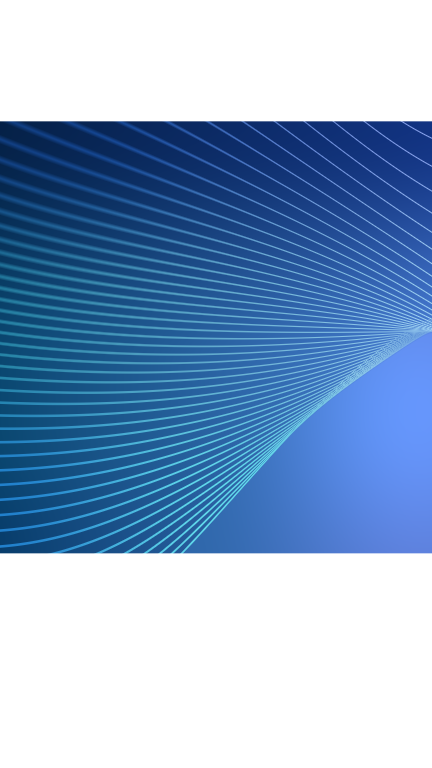
Write a Shadertoy shader that draws this background.

```glsl
// A square blue panel on white, crossed by a fan of fine twisting lines.
// Each line is a cubic through four heights that vary smoothly with its index;
// the lowest line at each column bounds a brighter, glowing lower corner.

// Depth below the panel top of line u (index / 22) at column x.
float lineDepth(float u, float x) {
    vec4 n = vec4(.514, .539, .530, .486) + vec4(.560, .458, .306, 0.) * u;
    if (u < 0.) n -= vec4(.421, .308, .201, .229) * u * u * u * u;
    else n += vec4(.19, .09, -.106 * u, -.03) * u * u;

    // Newton interpolation through the columns 0, 1/3, 2/3 and 1
    float t = 3. * x;
    vec3 d1 = n.yzw - n.xyz;
    vec2 d2 = d1.yz - d1.xy;
    return n.x + t * (d1.x + (t - 1.) * .5 * (d2.x + (t - 2.) / 3. * (d2.y - d2.x)));
}

// Dark upper left rising to blue at the right.
vec3 upperColor(vec2 p) {
    float fall = smoothstep(0., .58, p.y);
    vec3 left = mix(vec3(.02, .13, .28), vec3(.04, .28, .44), fall);
    vec3 right = mix(vec3(.07, .20, .51), vec3(.29, .50, .84), fall);
    left -= vec3(.01, .04, .02) * smoothstep(.7, 1., p.y);
    return mix(left, right, p.x);
}

// Corner under the fan, with a soft glow near the right edge.
vec3 lowerColor(vec2 p) {
    vec3 base = mix(vec3(.18, .40, .66), vec3(.35, .46, .80), smoothstep(.4, 1., p.x));
    vec2 g = p - vec2(.95, .67);
    return base + vec3(.05, .13, .19) * exp(-9. * dot(g, g));
}

vec3 lineColor(vec2 p) {
    vec3 top = mix(vec3(.10, .33, .68), vec3(.58, .68, .97), smoothstep(.2, 1., p.x));
    vec3 middle = mix(vec3(.16, .55, .68), vec3(.66, .86, .97), p.x);
    vec3 bottom = mix(vec3(.14, .53, .84), vec3(.40, .90, .95), smoothstep(0., .5, p.x));
    vec3 c = mix(top, middle, smoothstep(.05, .4, p.y));
    return mix(c, bottom, smoothstep(.55, .85, p.y));
}

void mainImage(out vec4 fragColor, in vec2 fragCoord) {
    float px = 1. / iResolution.x;
    vec2 p = vec2(fragCoord.x, .842 * iResolution.y - fragCoord.y) * px;

    // Lines are wide and out of focus at the upper left, thin at the right
    float blur = (1. - smoothstep(0., .65, p.x)) * (1. - smoothstep(.1, .65, p.y));
    float soft = px + .007 * blur;
    float width = mix(.0030, .0012, smoothstep(0., .85, p.x)) + .0025 * blur;
    float ink = 0., lowest = 0.;

    for (int i = -30; i <= 22; i++) {
        float u = float(i) / 22.;
        float y = lineDepth(u, p.x);
        float slope = (lineDepth(u, p.x + .002) - y) / .002;
        float d = abs(p.y - y) / sqrt(1. + slope * slope);
        float cover = clamp((width - d) / soft + .5, 0., 1.) * min(1., 2. * width / soft);
        // Lower lines fade where they cross the others
        cover *= 1. - .55 * smoothstep(.82, 1., p.x) * smoothstep(-.4, .1, u);
        ink = max(ink, cover);
        lowest = max(lowest, y);
    }

    float below = smoothstep(-.004, .006, p.y - lowest);
    vec3 color = mix(upperColor(p), lowerColor(p), below);
    float strength = mix(.9, .55, blur);
    color = mix(color, lineColor(p), ink * strength);

    // White page around the panel
    float edge = abs(p.y - .5) - .5;
    color = mix(color, vec3(1.), clamp(edge / px + .5, 0., 1.));
    fragColor = vec4(color, 1.);
}
```
